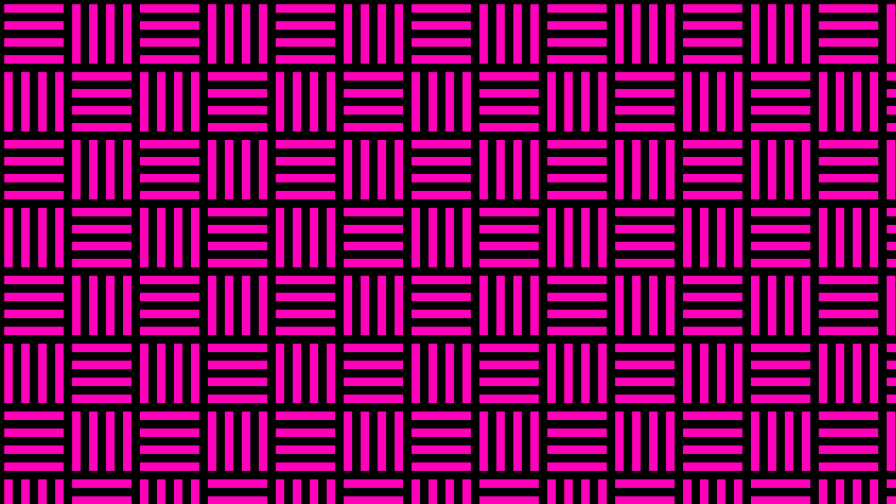
A WebGL 2 fragment shader for this pattern:

```glsl
#version 300 es
precision highp float;

uniform vec2 u_resolution;
out vec4 outColor;

const float TILES_ACROSS = 13.2;
const float BARS_PER_TILE = 4.0;
const float BAR_FILL = 0.5; // bar thickness as a share of its pitch
const vec3 BLACK = vec3(0.0);
const vec3 MAGENTA = vec3(1.0, 0.0, 0.733);

// Coverage of a band centred on zero, softened over one pixel
float band(float offset, float halfWidth, float pixel) {
    return clamp((halfWidth - abs(offset)) / pixel + 0.5, 0.0, 1.0);
}

// Parallel bars inside a unit tile: x runs along them, y across them
float barStack(vec2 p, float count, float fill, float pixel) {
    float pitch = 1.0 / count;
    float across = (fract(p.y * count) - 0.5) * pitch;
    float margin = 0.5 * (1.0 - fill) * pitch;
    return band(across, 0.5 * fill * pitch, pixel)
         * band(p.x - 0.5, 0.5 - margin, pixel);
}

// Checkerboard of bar stacks, turned a quarter on odd tiles
float basketWeave(vec2 p, float count, float fill, float pixel) {
    vec2 tile = floor(p);
    vec2 local = p - tile;
    bool upright = mod(tile.x + tile.y, 2.0) > 0.5;
    return barStack(upright ? local.yx : local, count, fill, pixel);
}

void main() {
    // Tile units, anchored at the top left corner
    float pixel = TILES_ACROSS / u_resolution.x;
    vec2 p = vec2(gl_FragCoord.x, u_resolution.y - gl_FragCoord.y) * pixel;

    float weave = basketWeave(p, BARS_PER_TILE, BAR_FILL, pixel);
    outColor = vec4(mix(BLACK, MAGENTA, weave), 1.0);
}
```
